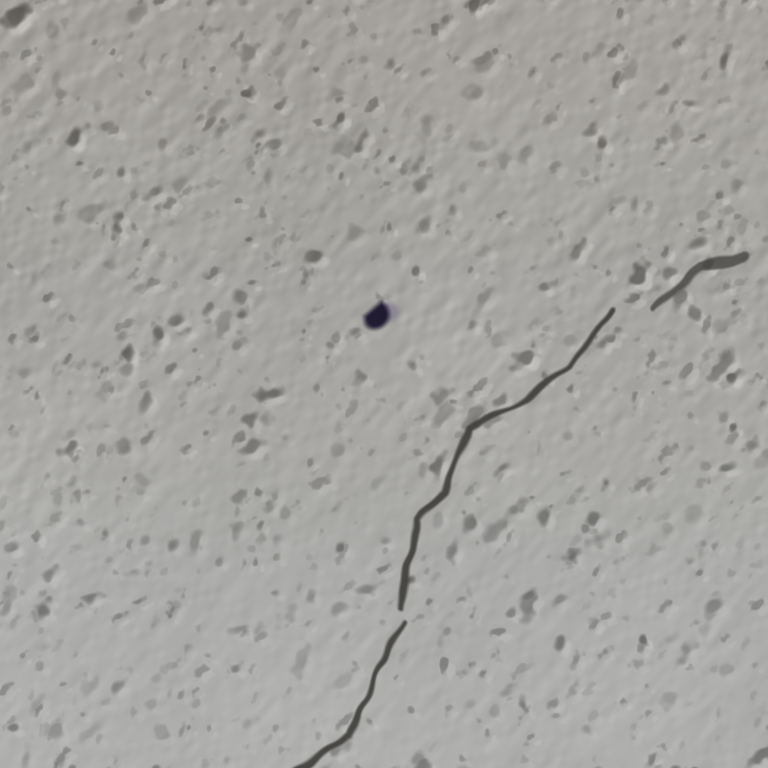
Write a three.js fragment shader that draws this texture.

```glsl
// Weathered grey concrete with small slanted pits, a dark chip and a branching hairline crack.
varying vec2 vUv;

const vec3 TOP_TONE = vec3(0.642, 0.632, 0.612);
const vec3 BOTTOM_TONE = vec3(0.682, 0.684, 0.678);
const vec3 CRACK_TONE = vec3(0.25, 0.245, 0.23);
const vec3 CHIP_TONE = vec3(0.10, 0.08, 0.17);
const vec3 CHIP_HAZE = vec3(0.50, 0.47, 0.56);
const float GRAIN_ANGLE = 0.85;
const float RELIEF = 0.105;
const float CRACK_WIDTH = 0.0040;
const float SOFTNESS = 0.0028;

float hash(vec2 p) {
  return fract(sin(dot(p, vec2(127.1, 311.7))) * 43758.5453);
}

float noise(vec2 p) {
  vec2 i = floor(p), f = fract(p);
  f = f * f * (3.0 - 2.0 * f);
  return mix(mix(hash(i), hash(i + vec2(1.0, 0.0)), f.x),
             mix(hash(i + vec2(0.0, 1.0)), hash(i + vec2(1.0)), f.x), f.y);
}

vec2 rotate(vec2 p, float angle) {
  float c = cos(angle), s = sin(angle);
  return vec2(c * p.x + s * p.y, c * p.y - s * p.x);
}

// Surface height, stretched along the grain
float height(vec2 p) {
  vec2 q = rotate(p, GRAIN_ANGLE);
  return 0.6 * noise(q * vec2(38.0, 62.0)) + 0.4 * noise(q * vec2(80.0, 115.0) + 17.0);
}

// Scattered oval pits with ragged edges; returns their darkness
float pits(vec2 p, float cells, float share) {
  vec2 g = p * cells;
  float ragged = 0.28 * (noise(g * 3.5) - 0.5);
  float dark = 0.0;
  for (int j = -1; j <= 1; j++) {
    for (int i = -1; i <= 1; i++) {
      vec2 cell = floor(g) + vec2(float(i), float(j));
      vec2 center = cell + vec2(hash(cell + 3.1), hash(cell + 7.7));
      float pick = hash(cell + 11.3);
      float size = mix(0.10, 0.25, pow(hash(cell + 19.9), 2.0));
      float stretch = mix(1.0, 2.6, hash(cell + 23.5));
      vec2 d = rotate(g - center, GRAIN_ANGLE + 1.1 * (hash(cell + 29.2) - 0.5));
      float edge = length(d / vec2(stretch, 1.0)) - size + ragged;
      float depth = mix(0.3, 1.0, pow(hash(cell + 37.4), 2.0));
      dark = max(dark, step(pick, share) * depth * (1.0 - smoothstep(-0.13, 0.10, edge)));
    }
  }
  return dark;
}

float allPits(vec2 p) {
  return max(pits(p, 27.0, 0.36), 0.7 * pits(p + 5.3, 46.0, 0.30));
}

float segment(vec2 p, vec2 a, vec2 b) {
  vec2 ab = b - a;
  return length(p - a - ab * clamp(dot(p - a, ab) / dot(ab, ab), 0.0, 1.0));
}

// Distance to the long crack
float longCrack(vec2 p) {
  float d = segment(p, vec2(0.375, -0.01), vec2(0.456, 0.040));
  d = min(d, segment(p, vec2(0.456, 0.040), vec2(0.488, 0.121)));
  d = min(d, segment(p, vec2(0.488, 0.121), vec2(0.524, 0.190)));
  d = min(d, segment(p, vec2(0.521, 0.208), vec2(0.544, 0.323)));
  d = min(d, segment(p, vec2(0.544, 0.323), vec2(0.577, 0.358)));
  d = min(d, segment(p, vec2(0.577, 0.358), vec2(0.612, 0.443)));
  d = min(d, segment(p, vec2(0.612, 0.443), vec2(0.684, 0.479)));
  d = min(d, segment(p, vec2(0.684, 0.479), vec2(0.742, 0.525)));
  return min(d, segment(p, vec2(0.742, 0.525), vec2(0.798, 0.596)));
}

// Distance to the short upper crack
float shortCrack(vec2 p) {
  float d = segment(p, vec2(0.851, 0.597), vec2(0.911, 0.653));
  return min(d, segment(p, vec2(0.911, 0.653), vec2(0.968, 0.664)));
}

float cover(float d, float radius) {
  return 1.0 - smoothstep(radius - SOFTNESS, radius + SOFTNESS, d);
}

void main() {
  vec2 p = vUv;

  // Broad tone, cooler and lighter towards the bottom
  float patches = noise(p * 5.0 + 2.0) + 0.5 * noise(p * 13.0) - 0.75;
  vec3 color = mix(BOTTOM_TONE, TOP_TONE, smoothstep(0.0, 1.0, p.y)) + 0.022 * patches;

  // Raking light on the grain and the pits
  vec2 toLight = vec2(-0.0055, 0.0050);
  float rough = mix(0.55, 1.0, smoothstep(0.1, 0.65, p.y + 0.3 * patches));
  color += RELIEF * rough * (height(p) - height(p + toLight));
  float pit = allPits(p);
  color += 0.10 * rough * max(allPits(p + 1.6 * toLight) - pit, 0.0);
  color -= 0.25 * pit;

  // Cracks with a wandering line and uneven width
  vec2 wander = 0.007 * (vec2(noise(p * 42.0), noise(p * 42.0 + 31.0)) - 0.5);
  float uneven = mix(0.7, 1.3, noise(p * 30.0 + 9.0));
  float widen = 1.0 + 1.1 * smoothstep(0.88, 0.94, p.x);
  color = mix(color, CRACK_TONE, 0.92 * cover(longCrack(p + wander), CRACK_WIDTH * uneven));
  color = mix(color, CRACK_TONE, 0.75 * cover(shortCrack(p + wander), CRACK_WIDTH * uneven * widen));

  // Violet chip: a disc cut off at its upper left, with a haze to the right
  vec2 c = p - vec2(0.490, 0.592) + wander;
  float chip = max(length(c) - 0.020, dot(c, vec2(-0.64, 0.77)) - 0.010);
  color = mix(color, CHIP_HAZE, 0.7 * (1.0 - smoothstep(0.006, 0.018, length(c - vec2(0.017, 0.003)))));
  color = mix(color, CHIP_TONE, 0.95 * (1.0 - smoothstep(-0.007, 0.003, chip)));

  gl_FragColor = vec4(color, 1.0);
}
```
